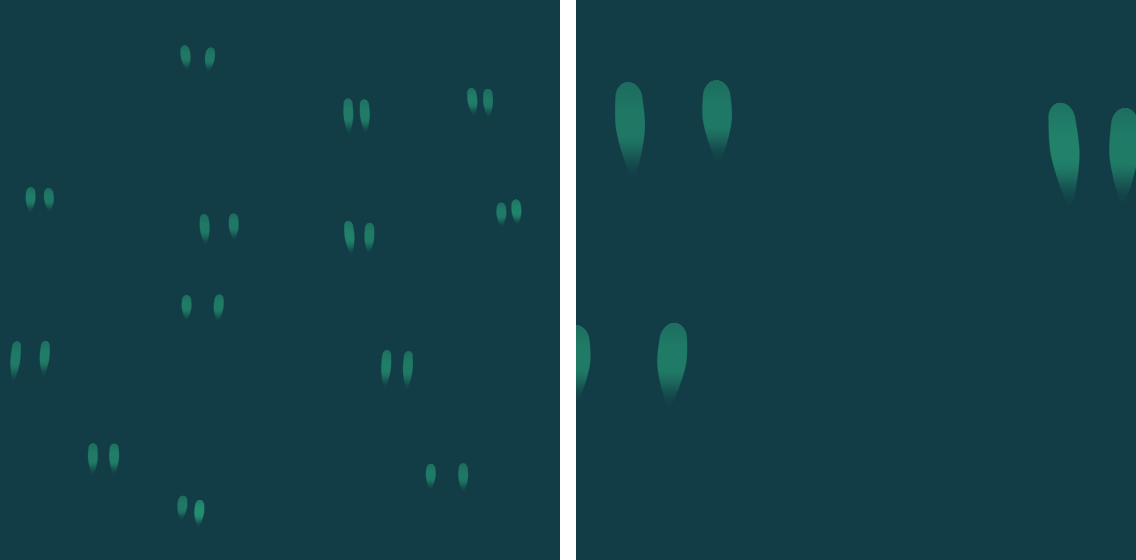
Left: the whole. Right: its middle third, enlarged.
Write a WebGL 1 fragment shader that draws this pattern.

```glsl
precision highp float;
// Sparse pairs of soft green tapered dashes scattered over a dark teal ground.

uniform vec2 u_resolution;

#define GRID 4.0            // cells per side, at most one pair in each
#define JITTER 0.68         // share of a cell over which a pair may wander
#define HALF_WIDTH 0.0088   // half width of a dash
#define MIN_LENGTH 0.047
#define EXTRA_LENGTH 0.036
#define MIN_GAP 0.027       // distance between the two dashes of a pair
#define EXTRA_GAP 0.032
#define LEAN 0.11           // largest sideways slope
#define GROUND vec3(0.071, 0.239, 0.273)
#define DASH vec3(0.125, 0.490, 0.405)
#define GLOW vec3(0.150, 0.600, 0.465)

float hash(vec2 p) {
    return fract(sin(dot(p, vec2(127.1, 311.7))) * 43758.5453);
}

// Coverage of a dash hanging down from its top: round cap, pointed fading tip.
float dashMask(vec2 p, float len, float lean, float pixel) {
    float depth = -p.y;
    float t = clamp(depth / len, 0.0, 1.0);
    float fromCap = 1.0 - clamp(depth / HALF_WIDTH, 0.0, 1.0);
    float cap = sqrt(1.0 - fromCap * fromCap);
    float bulge = mix(0.86, 1.0, smoothstep(0.0, 0.4, t));
    float taper = 1.0 - 0.8 * pow(max(t - 0.45, 0.0) / 0.55, 1.5);
    float halfWidth = HALF_WIDTH * cap * bulge * taper;

    float x = abs(p.x - lean * (depth - 0.5 * len));
    float side = 1.0 - smoothstep(-pixel, pixel, x - halfWidth);
    float ends = smoothstep(-pixel, pixel, depth)
               * (1.0 - smoothstep(-pixel, pixel, depth - len));
    float fade = 1.0 - 0.93 * smoothstep(0.55, 1.0, t);
    float topShade = mix(0.82, 1.0, smoothstep(0.0, 0.35, t));
    return side * ends * fade * topShade;
}

// Paints both dashes of the pair that belongs to a cell.
vec3 paintPair(vec3 color, vec2 uv, vec2 cell, float pixel) {
    vec2 wander = vec2(hash(cell + 1.3), hash(cell + 7.9)) - 0.5;
    vec2 center = (cell + 0.5 + JITTER * wander) / GRID;
    float baseLength = MIN_LENGTH + EXTRA_LENGTH * pow(hash(cell + 13.7), 1.6);
    float gap = MIN_GAP + EXTRA_GAP * pow(hash(cell + 21.1), 2.0);

    for (int i = 0; i < 2; i++) {
        float side = float(i) - 0.5;
        vec2 seed = cell + 31.7 + 17.3 * float(i);
        float len = baseLength * mix(0.86, 1.12, hash(seed));
        float lean = LEAN * (2.0 * hash(seed + 3.1) - 1.0);
        float lift = 0.010 * (hash(seed + 5.7) - 0.5);
        vec2 top = center + vec2(side * gap, 0.5 * baseLength + lift);

        // Most dashes share one tone, a rare one glows brighter.
        vec3 tone = mix(DASH, GLOW, pow(hash(seed + 9.4), 10.0));
        float strength = mix(0.90, 1.0, hash(seed + 11.2));
        color = mix(color, tone, strength * dashMask(uv - top, len, lean, pixel));
    }
    return color;
}

void main() {
    float shortSide = min(u_resolution.x, u_resolution.y);
    vec2 uv = gl_FragCoord.xy / shortSide;
    float pixel = 0.8 / shortSide;
    vec2 home = floor(uv * GRID);
    vec2 cellCount = floor(u_resolution / shortSide * GRID);
    vec3 color = GROUND;

    // Visit neighbouring cells, since a pair may reach across its border.
    for (int j = -1; j <= 1; j++) {
        for (int i = -1; i <= 1; i++) {
            vec2 cell = home + vec2(float(i), float(j));
            bool inside = all(greaterThanEqual(cell, vec2(0.0)))
                       && all(lessThan(cell, cellCount));
            // Every fifth cell stays empty to loosen the layout.
            bool filled = abs(mod(cell.x + 4.0 * cell.y, 5.0) - 2.0) > 0.5;
            if (inside && filled) color = paintPair(color, uv, cell, pixel);
        }
    }
    gl_FragColor = vec4(color, 1.0);
}
```
